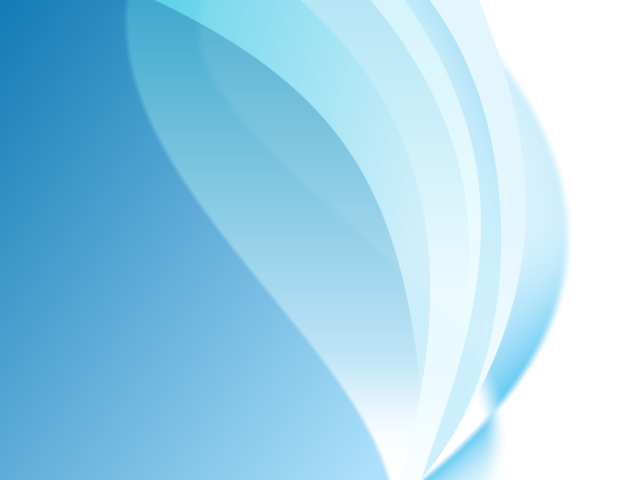
A Shadertoy shader for this background:

```glsl
// Overlapping translucent petals sweeping over a blue-to-white backdrop.
// Every rim is a quartic curve x(y); sheets are painted from left to right,
// each with its own gradient, and a soft twisted ribbon closes the right side.

#define VEIL_SOFTNESS 0.006
#define RIBBON_SOFTNESS 0.010
#define RIBBON_LIGHTEN 0.09
#define GLOW_FALLOFF 16.0
#define DEEP_BLUE vec3(0.07, 0.48, 0.71)
#define SKY_BLUE vec3(0.68, 0.88, 0.985)
#define AQUA vec3(0.36, 0.82, 0.91)
#define PALE_BLUE vec3(0.88, 0.96, 0.995)
#define GLOW_BLUE vec3(0.38, 0.78, 0.95)

const vec3 WHITE = vec3(1.0);

// Quartic through five x positions spaced evenly from top to bottom.
float rim(float down, float a, float b, float c, float d, float e) {
    float t = down * 4.0;
    float d1 = b - a;
    float d2 = c - 2.0 * b + a;
    float d3 = d - 3.0 * c + 3.0 * b - a;
    float d4 = e - 4.0 * d + 6.0 * c - 4.0 * b + a;
    return a + t * (d1 + (t - 1.0) / 2.0 * (d2 + (t - 2.0) / 3.0
             * (d3 + (t - 3.0) / 4.0 * d4)));
}

// Coverage of the side where the distance is positive.
float cover(float dist, float softness) {
    float width = max(softness, 0.7 * fwidth(dist));
    return smoothstep(-width, width, dist);
}

void mainImage(out vec4 fragColor, in vec2 fragCoord) {
    vec2 uv = fragCoord / iResolution.xy;
    float x = uv.x;
    float down = 1.0 - uv.y;
    float whiten = smoothstep(0.72, 0.99, down);

    // Rims, named by their order from the left
    float veil   = rim(down, 0.199, 0.234, 0.354, 0.504, 0.608);
    float ribbon = rim(down, 0.319, 0.378, 0.573, 0.745, 0.781);
    float petal1 = rim(down, 0.241, 0.508, 0.612, 0.652, 0.654);
    float petal2 = rim(down, 0.469, 0.615, 0.668, 0.665, 0.622);
    float petal3 = rim(down, 0.579, 0.694, 0.733, 0.712, 0.658);
    float petal4 = rim(down, 0.632, 0.727, 0.751, 0.719, 0.658);
    float petal5 = rim(down, 0.671, 0.760, 0.783, 0.758, 0.658);
    float petal6 = rim(down, 0.749, 0.807, 0.819, 0.771, 0.660);
    float wing   = rim(down, 0.703, 0.840, 0.887, 0.831, 0.661);

    // Diagonal backdrop
    float diagonal = clamp(0.876 * x + 0.493 * down, 0.0, 1.0);
    vec3 color = mix(DEEP_BLUE, SKY_BLUE, diagonal);

    // Soft veil, fading to white at the base
    vec3 sheet = mix(vec3(0.25, 0.66, 0.80), vec3(0.82, 0.93, 0.99), down / 0.85);
    sheet = mix(min(sheet, WHITE), WHITE, whiten);
    color = mix(color, sheet, cover(x - veil, VEIL_SOFTNESS));

    // Aqua petal
    float sweep = clamp((x + 0.225 * down - 0.241) / 0.52, 0.0, 1.0);
    sheet = mix(AQUA, vec3(0.80, 0.93, 0.98), sweep);
    color = mix(color, mix(sheet, WHITE, whiten), cover(x - petal1, 0.0));

    // Pale inner petals
    sheet = mix(vec3(0.68, 0.89, 0.96), vec3(0.91, 0.98, 1.0), min(down / 0.6, 1.0));
    color = mix(color, mix(sheet, WHITE, 0.7 * whiten), cover(x - petal2, 0.0));

    sheet = mix(vec3(0.82, 0.95, 0.98), vec3(0.91, 0.985, 1.0), min(down * 2.0, 1.0));
    color = mix(color, sheet, cover(x - petal3, 0.0));

    sheet = mix(vec3(0.76, 0.92, 0.98), vec3(0.81, 0.94, 0.99), down);
    float crease = exp(-35.0 * max(petal5 - x, 0.0)) * (1.0 - smoothstep(0.1, 0.6, down));
    sheet = mix(sheet, vec3(0.66, 0.88, 0.97), crease);
    color = mix(color, sheet, cover(x - petal4, 0.0));

    sheet = mix(PALE_BLUE, vec3(0.92, 0.975, 1.0), smoothstep(0.4, 0.75, down));
    color = mix(color, mix(sheet, WHITE, whiten), cover(x - petal5, 0.0));

    // Ribbon lightens all sheets right of its left rim
    float inRibbon = cover(x - ribbon, RIBBON_SOFTNESS);
    color = mix(color, WHITE, RIBBON_LIGHTEN * inRibbon);

    // Wing of the ribbon, deepening towards its twist
    float depth = smoothstep(0.45, 0.84, down);
    float edgeGlow = exp(-GLOW_FALLOFF * max(wing - x, 0.0));
    float pastRibbon = smoothstep(0.0, 0.05, x - ribbon + 0.035 * depth);
    float shade = mix(0.16 * edgeGlow, 0.35 + 0.65 * edgeGlow, depth);
    vec3 wingColor = mix(PALE_BLUE, GLOW_BLUE, shade);
    wingColor = mix(WHITE, wingColor, pastRibbon);

    // Beyond the wing: white, with the turned ribbon below the twist
    float turned = smoothstep(0.82, 0.87, down)
                 * (1.0 - smoothstep(-0.035, 0.006, x - ribbon));
    float turnedGlow = turned * exp(-GLOW_FALLOFF * max(x - wing, 0.0));
    vec3 outside = mix(WHITE, GLOW_BLUE, turnedGlow);
    float beyondWing = cover(x - wing, RIBBON_SOFTNESS);
    color = mix(color, mix(wingColor, outside, beyondWing), cover(x - petal6, 0.0));

    fragColor = vec4(clamp(color, 0.0, 1.0), 1.0);
}
```
